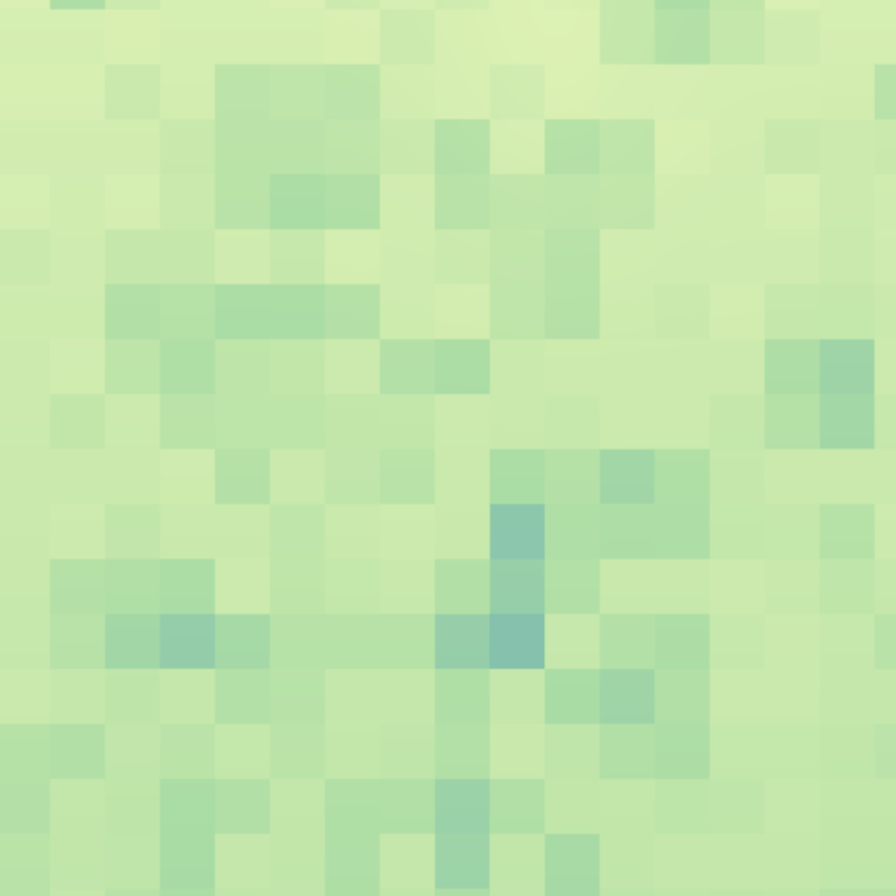
A Shadertoy shader for this background:

```glsl
// Soft pixel mosaic: translucent teal blocks scattered over a lime vertical gradient.

const float CELLS = 16.3;                   // grid cells across the canvas
const vec2 GRID_SHIFT = vec2(0.09, -0.13);  // grid offset, in cells
const float EDGE = 0.03;                    // half width of a cell border, in cells

// Integer hash of a cell and a salt, 0 to 1
float hash(ivec2 cell, int salt) {
    uint h = uint(cell.x + 64) * 73856093u ^ uint(cell.y + 64) * 19349663u
           ^ uint(salt) * 83492791u;
    h = (h ^ (h >> 16)) * 2146121005u;
    h = (h ^ (h >> 15)) * 2221713035u;
    h ^= h >> 16;
    return float(h >> 8) / 16777216.0;
}

// Smooth value noise
float valueNoise(vec2 p, int salt) {
    ivec2 i = ivec2(floor(p));
    vec2 f = fract(p);
    f = f * f * (3.0 - 2.0 * f);
    float low = mix(hash(i, salt), hash(i + ivec2(1, 0), salt), f.x);
    float high = mix(hash(i + ivec2(0, 1), salt), hash(i + ivec2(1, 1), salt), f.x);
    return mix(low, high, f.y);
}

// Chance that a block starts in a cell: clustered, densest near the centre
float blockChance(ivec2 cell) {
    vec2 p = vec2(cell);
    vec2 fromCentre = (p - vec2(7.5, 7.0)) / 4.0;
    float cluster = smoothstep(0.3, 0.75, valueNoise(p * 0.3, 1));
    return 0.04 + 0.12 * cluster + 0.13 * exp(-dot(fromCentre, fromCentre));
}

// Summed opacity of the blocks, up to 3 by 3 cells, that cover a cell
float blockCover(ivec2 cell) {
    float cover = 0.0;
    for (int y = 0; y < 3; y++) {
        for (int x = 0; x < 3; x++) {
            ivec2 start = cell - ivec2(x, y);
            float width = 1.0 + floor(3.0 * pow(hash(start, 3), 1.3));
            float height = 1.0 + floor(3.0 * pow(hash(start, 4), 1.6));
            bool inside = float(x) < width && float(y) < height;
            if (inside && hash(start, 2) < blockChance(start)) {
                cover += mix(0.3, 0.85, hash(start, 5));
            }
        }
    }
    return cover;
}

// Shade added to the gradient by one cell
float cellShade(ivec2 cell) {
    float cover = blockCover(cell);
    float shade = 0.6 * (1.0 - exp(-cover));
    // Faint single cells, some lighter than the ground
    float faint = hash(cell, 6);
    shade += 0.12 * smoothstep(0.65, 1.0, faint) - 0.05 * step(faint, 0.15);
    // Deep accents, one or two cells tall, only on covered ground
    float accent = max(step(0.93, hash(cell, 7)),
                       step(0.96, hash(cell + ivec2(0, 1), 7)));
    return shade + 0.2 * accent * smoothstep(0.3, 0.6, cover);
}

// Shade with narrow soft borders between cells
float mosaic(vec2 grid) {
    vec2 p = grid - 0.5;
    ivec2 i = ivec2(floor(p));
    vec2 w = smoothstep(0.5 - EDGE, 0.5 + EDGE, fract(p));
    float low = mix(cellShade(i), cellShade(i + ivec2(1, 0)), w.x);
    float high = mix(cellShade(i + ivec2(0, 1)), cellShade(i + ivec2(1, 1)), w.x);
    return mix(low, high, w.y);
}

// Colour ramp from pale lime to teal
vec3 ramp(float tone) {
    vec3 paleLime = vec3(0.88, 0.95, 0.71);
    vec3 lime = vec3(0.77, 0.905, 0.67);
    vec3 mint = vec3(0.67, 0.865, 0.645);
    vec3 teal = vec3(0.52, 0.755, 0.68);
    float t = clamp(tone, 0.0, 1.0) * 3.0;
    vec3 color = mix(paleLime, lime, clamp(t, 0.0, 1.0));
    color = mix(color, mint, clamp(t - 1.0, 0.0, 1.0));
    return mix(color, teal, clamp(t - 2.0, 0.0, 1.0));
}

void mainImage(out vec4 fragColor, in vec2 fragCoord) {
    vec2 uv = fragCoord / iResolution.xy;
    vec2 grid = fragCoord / iResolution.y * CELLS + GRID_SHIFT;
    float ground = mix(0.38, 0.13, uv.y);
    // Pale glow at the upper middle
    vec2 glow = (uv - vec2(0.62, 0.95)) / vec2(0.12, 0.2);
    ground -= 0.09 * exp(-dot(glow, glow));
    fragColor = vec4(ramp(ground + mosaic(grid)), 1.0);
}
```
